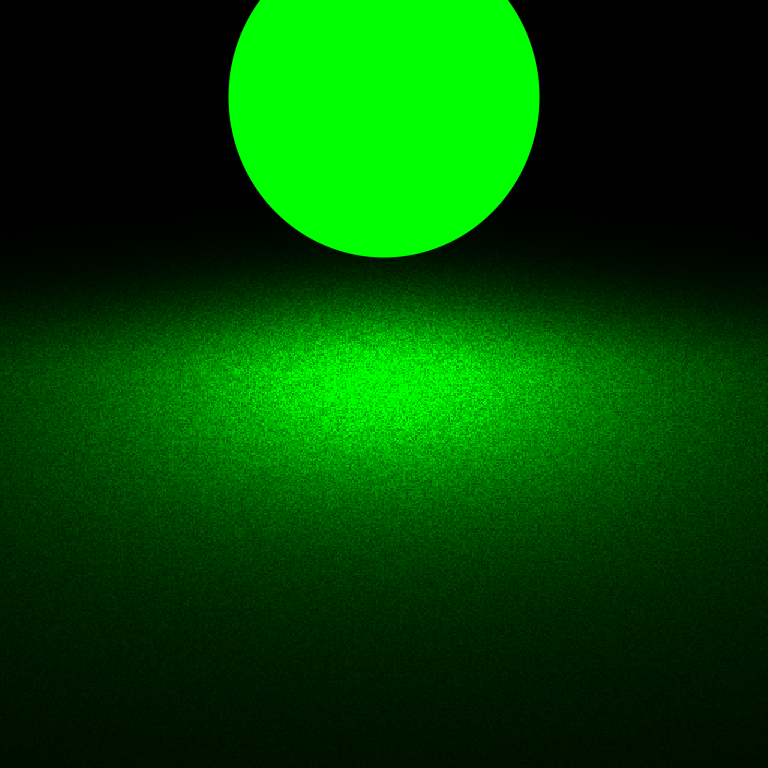
Write a Shadertoy shader that draws this background.

```glsl
// A flat green orb hangs over a dark floor that catches its light.
// The orb is an anti-aliased ellipse; the pool of light has a slow falloff
// toward the viewer, a steep one toward the horizon, and a fine grain.

// Sine-free hash from a grid cell to 0..1
float hash(vec2 cell) {
    vec3 h = fract(vec3(cell.xyx) * 0.1031);
    h += dot(h, h.yzx + 33.33);
    return fract((h.x + h.y) * h.z);
}

// Brightness of the floor, brightest at the pool centre
float floorLight(vec2 p) {
    vec2 d = p - vec2(0.5, 0.505);
    float across = d.x * d.x / 0.078;
    float near = min(d.y, 0.0) / 0.13;
    float far = max(d.y, 0.0) / 0.095;
    return exp(-pow(far, 1.8)) / (1.0 + across + near * near);
}

// Two hashes averaged give a soft, centred grain in -1..1
float grain(vec2 p) {
    vec2 cell = floor(p * 512.0);
    return hash(cell) + hash(cell + 731.0) - 1.0;
}

// Coverage of the orb, smoothed over about one pixel
float orbMask(vec2 p, float pixel) {
    vec2 radius = vec2(0.2025, 0.209);
    float dist = (length((p - vec2(0.5, 0.8737)) / radius) - 1.0) * radius.x;
    return 1.0 - smoothstep(-0.7 * pixel, 0.7 * pixel, dist);
}

void mainImage(out vec4 fragColor, in vec2 fragCoord) {
    // Square canvas units, origin at the lower left
    vec2 p = (fragCoord - 0.5 * iResolution.xy) / iResolution.y + 0.5;

    // Grainy floor light, then the orb in front of it
    float light = floorLight(p) * (1.0 + 0.36 * grain(p));
    light = mix(light, 1.0, orbMask(p, 1.0 / iResolution.y));

    fragColor = vec4(0.0, clamp(light, 0.0, 1.0), 0.0, 1.0);
}
```
